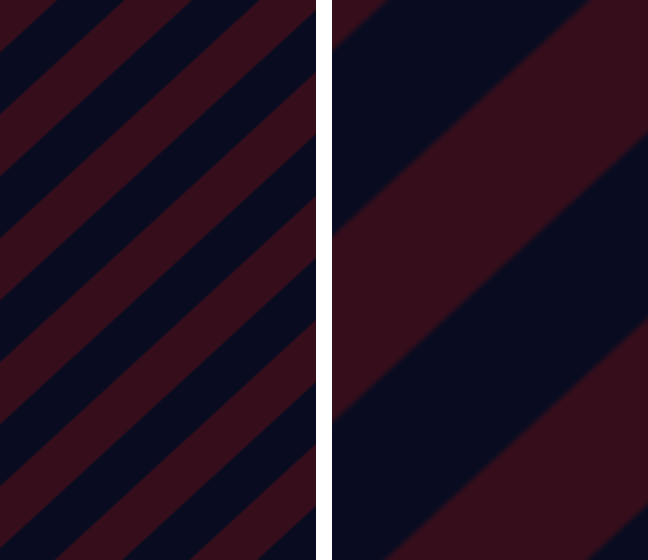
Left, the full canvas; right, a detail of the centre.
Reproduce this pattern procedurally as a WebGL 2 fragment shader.

```glsl
#version 300 es
precision highp float;

uniform vec2 u_resolution;
out vec4 fragColor;

// Signed distance to the nearest stripe, negative inside; stripes fill half of each period
float stripeDistance(float across, float period) {
    float phase = across / period + 0.507;
    return (abs(fract(phase + 0.25) - 0.5) - 0.25) * period;
}

void main() {
    // Centred coordinates, one unit per canvas height
    vec2 p = (gl_FragCoord.xy - 0.5 * u_resolution) / u_resolution.y;

    // Diagonal stripes rising to the right
    vec2 stripeNormal = normalize(vec2(4.151, -4.518));
    float d = stripeDistance(dot(p, stripeNormal), 0.163);

    // Slightly soft edges, never narrower than one pixel
    float softness = max(0.0028, 0.75 / u_resolution.y);
    float stripe = 1.0 - smoothstep(-softness, softness, d);

    vec3 navy = vec3(0.035, 0.047, 0.125);
    vec3 maroon = vec3(0.21, 0.053, 0.106);
    fragColor = vec4(mix(navy, maroon, stripe), 1.0);
}
```
